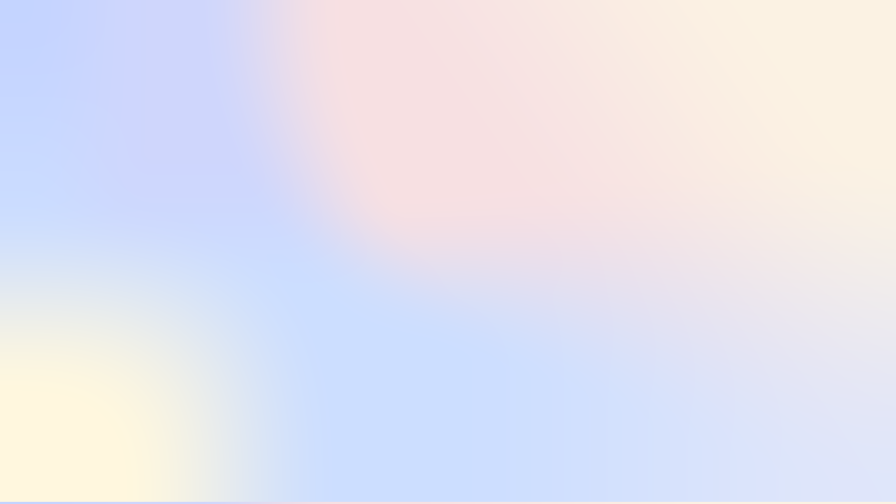
Write a WebGL 1 fragment shader that draws this background.

```glsl
precision highp float;
// Soft pastel backdrop: blue field, pink-to-cream light above, yellow glow at lower left.
uniform vec2 u_resolution;

const float ASPECT = 16.0 / 9.0;
const float STRIP_HEIGHT = 0.0045;

const vec3 PERIWINKLE = vec3(0.77, 0.83, 1.0);
const vec3 SKY = vec3(0.80, 0.87, 1.0);
const vec3 LAVENDER = vec3(0.875, 0.90, 0.98);
const vec3 PINK = vec3(0.968, 0.878, 0.888);
const vec3 CREAM = vec3(0.985, 0.95, 0.89);
const vec3 YELLOW = vec3(1.0, 0.97, 0.87);

// Smooth step given by its middle and half width.
float softEdge(float value, float middle, float halfWidth) {
  return smoothstep(middle - halfWidth, middle + halfWidth, value);
}

// Rounded-box distance, 1.0 on the outline.
float superellipse(vec2 p, vec2 radius, float power) {
  vec2 q = pow(abs(p) / radius, vec2(power));
  return pow(q.x + q.y, 1.0 / power);
}

// Blue that pales toward the lower right.
vec3 coolField(vec2 p) {
  vec3 blue = mix(SKY, PERIWINKLE, smoothstep(0.45, 1.0, p.y));
  blue = mix(blue, vec3(0.81, 0.84, 0.99), smoothstep(0.05, 0.3, p.x) * smoothstep(0.4, 0.7, p.y));
  return mix(blue, LAVENDER, smoothstep(0.85, 1.75, p.x));
}

// Pink turning to cream toward the upper right.
vec3 warmField(vec2 p) {
  return mix(PINK, CREAM, smoothstep(1.4, 2.25, p.x + 0.7 * p.y));
}

// Coverage of the warm light: crisp on the left, wide and hazy below.
float warmMask(vec2 p) {
  float depth = 1.0 - p.y;
  float left = softEdge(p.x, 0.53 + 0.7 * depth * depth, 0.15);
  float across = smoothstep(0.75, 1.78, p.x);
  float below = softEdge(p.y, mix(0.46, 0.37, across), mix(0.15, 0.36, across));
  return left * below;
}

vec3 backdrop(vec2 p) {
  vec3 color = mix(coolField(p), warmField(p), warmMask(p));
  float glow = 1.0 - smoothstep(0.48, 1.46, superellipse(p, vec2(0.47, 0.42), 3.0));
  return mix(color, YELLOW, glow);
}

void main() {
  vec2 p = gl_FragCoord.xy / u_resolution * vec2(ASPECT, 1.0);

  // A thin strip at the foot repeats the colors of the top edge.
  float pixel = 1.0 / u_resolution.y;
  float strip = 1.0 - softEdge(p.y, STRIP_HEIGHT, 0.5 * pixel);
  vec3 color = mix(backdrop(p), backdrop(vec2(p.x, 1.0)), strip);

  gl_FragColor = vec4(color, 1.0);
}
```
